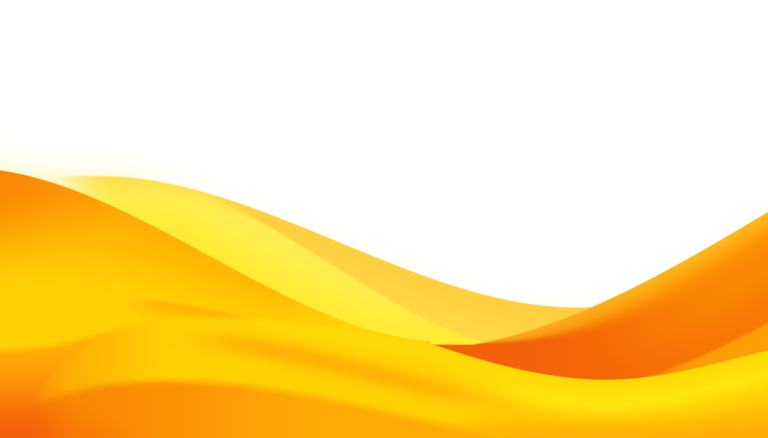
Give the GLSL for this background, as a Shadertoy shader.

```glsl
// Flowing yellow and orange silk waves under a white sky.
#define WHITE  vec3(1.00, 1.00, 1.00)
#define CREAM  vec3(1.00, 0.98, 0.75)
#define PALE   vec3(1.00, 0.93, 0.32)
#define HONEY  vec3(1.00, 0.81, 0.25)
#define YELLOW vec3(1.00, 0.82, 0.01)
#define LEMON  vec3(1.00, 0.91, 0.06)
#define AMBER  vec3(1.00, 0.67, 0.02)
#define ORANGE vec3(0.98, 0.53, 0.01)
#define EMBER  vec3(0.95, 0.38, 0.03)
#define GLOW_HEIGHT 0.03

// Height of a cubic arc from a to b; slopes.xy are its end slopes.
float arc(float x, vec2 a, vec2 b, vec2 slopes) {
    float w = b.x - a.x;
    float t = clamp((x - a.x) / w, 0.0, 1.0);
    float u = 1.0 - t;
    return mix(a.y, b.y, t * t * (3.0 - 2.0 * t))
         + w * t * u * (slopes.x * u - slopes.y * t);
}

// Coverage of the area below an edge, with a chosen softness.
float below(float edge, float y, float soft) {
    return smoothstep(-soft, soft, edge - y);
}

float bump(float d, float width) {
    return exp(-d * d / (width * width));
}

void mainImage(out vec4 fragColor, in vec2 fragCoord) {
    vec2 p = fragCoord / iResolution.xy;
    float x = p.x, y = p.y;
    float aa = 1.0 / iResolution.y;

    // Edges of the main sheets
    float back = mix(0.598, 0.298, smoothstep(0.13, 0.75, x));
    float inner = arc(x, vec2(0.24, 0.567), vec2(0.63, 0.218), vec2(-0.5));
    float hill = arc(x, vec2(0.0, 0.611), vec2(0.553, 0.22), vec2(-0.25, -0.2));
    float right = arc(x, vec2(0.615, 0.213), vec2(1.0, 0.516), vec2(0.3, 1.05));
    float fold = arc(x, vec2(0.553, 0.22), vec2(1.0, 0.432), vec2(-0.15, 1.1));
    float facet = arc(x, vec2(0.82, 0.133), vec2(1.0, 0.262), vec2(0.3, 0.9));
    float front = x < 0.3
        ? arc(x, vec2(0.05, 0.11), vec2(0.3, 0.274), vec2(2.2, 0.0))
        : x < 0.553
        ? arc(x, vec2(0.3, 0.274), vec2(0.553, 0.22), vec2(0.0, -0.3))
        : x < 0.79
        ? arc(x, vec2(0.553, 0.22), vec2(0.79, 0.133), vec2(-0.6, 0.0))
        : arc(x, vec2(0.79, 0.133), vec2(1.0, 0.2), vec2(0.0, 0.43));
    float low = x < 0.22
        ? arc(x, vec2(0.04, 0.07), vec2(0.22, 0.13), vec2(0.8, 0.0))
        : arc(x, vec2(0.22, 0.13), vec2(0.65, 0.0), vec2(0.0, -0.4));

    // Sky with a faint warm haze over the left crest
    float rise = max(y - max(back, hill), 0.0);
    float haze = exp(-rise / GLOW_HEIGHT) * mix(0.6, 0.1, smoothstep(0.05, 0.3, x));
    vec3 color = mix(WHITE, CREAM, haze);

    // Rear sheet: honey above, pale yellow inside
    vec3 honey = mix(HONEY, PALE, 0.5 * smoothstep(0.35, 0.2, x));
    honey = mix(honey, PALE, 0.35 * smoothstep(0.0, 0.12, back - y));
    vec3 pale = mix(PALE, CREAM, 0.45 * smoothstep(0.25, 0.1, x));
    pale = mix(pale, LEMON, 0.45 * smoothstep(0.12, 0.0, y - hill));
    float innerSoft = mix(0.035, 1.5 * aa, smoothstep(0.24, 0.36, x));
    vec3 rear = mix(honey, pale, below(inner, y, innerSoft));
    color = mix(color, rear, below(back, y, aa) * smoothstep(0.05, 0.15, x));

    // Right sheet with its ember underside
    vec3 wing = mix(ORANGE, AMBER, smoothstep(-0.02, 0.1, y - fold));
    wing = mix(wing, HONEY, 0.35 * smoothstep(0.06, 0.0, right - y));
    vec3 under = mix(EMBER, ORANGE, smoothstep(0.68, 0.98, x));
    under = mix(under, EMBER, 0.4 * smoothstep(0.03, 0.15, fold - y));
    wing = mix(wing, under, below(fold, y, mix(aa, 0.035, smoothstep(0.57, 0.95, x))));
    wing = mix(wing, AMBER, 0.75 * below(facet, y, 0.006) * smoothstep(0.82, 0.9, x));
    color = mix(color, wing, below(right, y, aa) * step(0.54, x));

    // Left hill: orange rim melting into yellow
    float depth = hill - y;
    vec3 slope = mix(ORANGE, AMBER, smoothstep(0.0, 0.2, x + 0.4 * depth));
    slope = mix(slope, YELLOW, smoothstep(0.0, 0.25, depth + 0.45 * (x - 0.1)));
    slope = mix(slope, LEMON, 0.5 * smoothstep(0.34, 0.5, x));
    float crease = arc(x, vec2(0.17, 0.32), vec2(0.33, 0.275), vec2(-0.1, -0.3));
    float creaseSpan = smoothstep(0.15, 0.22, x) * smoothstep(0.36, 0.28, x);
    slope = mix(slope, AMBER, 0.7 * creaseSpan * below(crease, y, 0.006)
              * smoothstep(0.07, 0.0, crease - y));
    float shade = arc(x, vec2(0.0, 0.2), vec2(0.13, 0.235), vec2(0.0, 0.5));
    vec3 shadow = mix(EMBER, AMBER, smoothstep(0.0, 0.21, y));
    slope = mix(slope, shadow, below(shade, y, 0.012));
    color = mix(color, slope, below(hill, y, aa) * step(x, 0.56));

    // Front wave: soft valley, bright ridge, amber base
    float drop = front - y;
    vec3 wave = mix(AMBER, YELLOW, smoothstep(0.06, 0.24, x));
    wave = mix(wave, LEMON, 0.35 * bump(drop - 0.02, 0.03) * smoothstep(0.2, 0.45, x));
    float valley = arc(x, vec2(0.2, 0.23), vec2(0.75, 0.06), vec2(0.0, -0.1));
    float valleySpan = smoothstep(0.2, 0.35, x) * smoothstep(0.75, 0.5, x);
    wave = mix(wave, AMBER, 0.8 * valleySpan * bump(y - valley, 0.025));
    wave = mix(wave, AMBER, 0.8 * smoothstep(0.08, 0.0, y) * smoothstep(0.5, 0.7, x));
    wave = mix(wave, AMBER, 0.7 * smoothstep(0.08, 0.18, drop) * smoothstep(0.75, 1.0, x));
    wave = mix(wave, LEMON, 0.8 * bump(drop - 0.055, 0.028) * smoothstep(0.55, 0.75, x));

    // Low inner swell with a dark left corner
    vec3 swell = mix(ORANGE, AMBER, smoothstep(0.1, 0.45, x));
    swell = mix(swell, EMBER, 0.7 * smoothstep(0.22, 0.0, x + y));
    wave = mix(wave, swell, below(low, y, 0.014));
    float frontSoft = mix(0.012, aa, smoothstep(0.2, 0.56, x));
    color = mix(color, wave, below(front, y, frontSoft) * smoothstep(0.03, 0.1, x));

    fragColor = vec4(color, 1.0);
}
```
